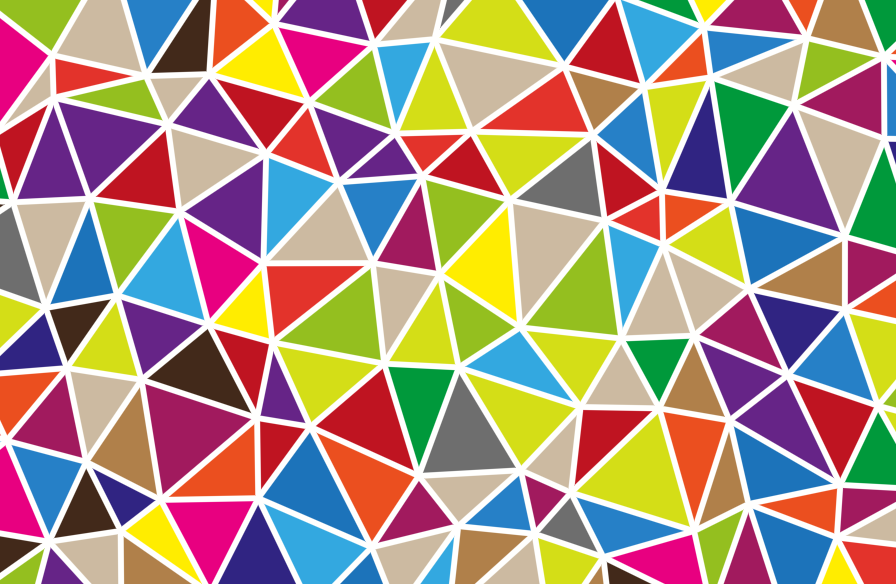
A WebGL 1 fragment shader for this pattern:

```glsl
precision highp float;
// Irregular mosaic of flat, brightly coloured triangles separated by white joints.

#define CELL 0.154        // lattice spacing, in canvas heights
#define ROW_HEIGHT 0.9    // row spacing relative to CELL
#define JITTER 0.30       // largest vertex offset, in cells
#define JOINT 0.0101      // joint width, in canvas heights
#define TILT 0.22         // lattice rotation, in radians
#define SEED 17.0
#define SLOTS 21.0        // number of palette slots
#define JOINT_COLOR vec3(1.0, 1.0, 0.995)

uniform vec2 u_resolution;

float hash(vec2 p) {
  return fract(sin(dot(p, vec2(127.1, 311.7)) + SEED) * 43758.5453);
}

float cross2(vec2 a, vec2 b) {
  return a.x * b.y - a.y * b.x;
}

// Unlike hues sit side by side, so a small random step changes the colour.
vec3 palette(float k) {
  if (k < 0.5) return vec3(0.15, 0.50, 0.78);   // blue
  if (k < 1.5) return vec3(1.00, 0.93, 0.00);   // yellow
  if (k < 2.5) return vec3(0.75, 0.08, 0.13);   // crimson
  if (k < 3.5) return vec3(0.69, 0.50, 0.29);   // tan
  if (k < 4.5) return vec3(0.19, 0.14, 0.51);   // navy
  if (k < 5.5) return vec3(0.58, 0.75, 0.12);   // apple green
  if (k < 6.5) return vec3(0.92, 0.31, 0.12);   // orange
  if (k < 7.5) return vec3(0.43, 0.43, 0.43);   // grey
  if (k < 8.5) return vec3(0.40, 0.14, 0.53);   // purple
  if (k < 9.5) return vec3(0.83, 0.87, 0.09);   // lime
  if (k < 10.5) return vec3(0.91, 0.00, 0.50);  // magenta
  if (k < 11.5) return vec3(0.11, 0.45, 0.73);  // royal blue
  if (k < 12.5) return vec3(0.80, 0.73, 0.63);  // beige
  if (k < 13.5) return vec3(0.00, 0.60, 0.23);  // green
  if (k < 14.5) return vec3(0.89, 0.20, 0.17);  // red
  if (k < 15.5) return vec3(0.26, 0.16, 0.10);  // dark brown
  if (k < 16.5) return vec3(0.20, 0.66, 0.88);  // sky
  if (k < 17.5) return vec3(0.63, 0.10, 0.37);  // burgundy
  if (k < 18.5) return vec3(0.83, 0.87, 0.09);  // lime
  if (k < 19.5) return vec3(0.40, 0.14, 0.53);  // purple
  return vec3(0.80, 0.73, 0.63);                // beige
}

// Jittered lattice vertex; odd rows are shifted by half a cell.
vec2 vertex(vec2 id) {
  vec2 offset = vec2(hash(id), hash(id + 57.3)) * 2.0 - 1.0;
  vec2 base = vec2(id.x + 0.5 * mod(id.y, 2.0), id.y * ROW_HEIGHT);
  return base + JITTER * offset;
}

// Distance to the line a-b, positive on its left.
float edgeDistance(vec2 p, vec2 a, vec2 b) {
  return cross2(b - a, p - a) / length(b - a);
}

// Positive inside a counter-clockwise triangle.
float triangleDepth(vec2 p, vec2 a, vec2 b, vec2 c) {
  return min(edgeDistance(p, a, b), min(edgeDistance(p, b, c), edgeDistance(p, c, a)));
}

// Colour slot that keeps edge neighbours at least three base slots apart.
float colorSlot(vec2 id, float side) {
  float pick = floor(3.0 * hash(id * 1.37 + side * 9.1 + 4.7));
  return floor(mod(5.0 * id.x + 7.0 * id.y + 10.0 * side + pick + 0.5, SLOTS));
}

void main() {
  vec2 uv = (gl_FragCoord.xy - 0.5 * u_resolution) / u_resolution.y;
  float c = cos(TILT), s = sin(TILT);
  vec2 p = mat2(c, s, -s, c) * uv / CELL;
  vec2 home = floor(vec2(p.x, p.y / ROW_HEIGHT));

  // Find the triangle that holds p among the nearby quads.
  float depth = -1e3;
  float slot = 0.0;
  for (int j = -1; j <= 1; j++) {
    for (int i = -2; i <= 1; i++) {
      vec2 id = home + vec2(float(i), float(j));
      vec2 q0 = vertex(id);
      vec2 q1 = vertex(id + vec2(1.0, 0.0));
      vec2 q2 = vertex(id + vec2(1.0, 1.0));
      vec2 q3 = vertex(id + vec2(0.0, 1.0));

      // Delaunay diagonal: sign of the sine of the angles at q0 plus q2.
      vec2 e0 = q1 - q0, e1 = q3 - q0, e2 = q3 - q2, e3 = q1 - q2;
      float angleSine = cross2(e0, e1) * dot(e2, e3) + dot(e0, e1) * cross2(e2, e3);
      bool splitRising = angleSine < 0.0;
      float lower = splitRising ? triangleDepth(p, q0, q1, q2) : triangleDepth(p, q0, q1, q3);
      float upper = splitRising ? triangleDepth(p, q0, q2, q3) : triangleDepth(p, q1, q2, q3);

      if (lower > depth) { depth = lower; slot = colorSlot(id, 0.0); }
      if (upper > depth) { depth = upper; slot = colorSlot(id, 1.0); }
    }
  }

  // White joint with a smooth edge about one pixel wide.
  float soft = 0.75 / u_resolution.y;
  float fill = smoothstep(-soft, soft, depth * CELL - 0.5 * JOINT);
  gl_FragColor = vec4(mix(JOINT_COLOR, palette(slot), fill), 1.0);
}
```
